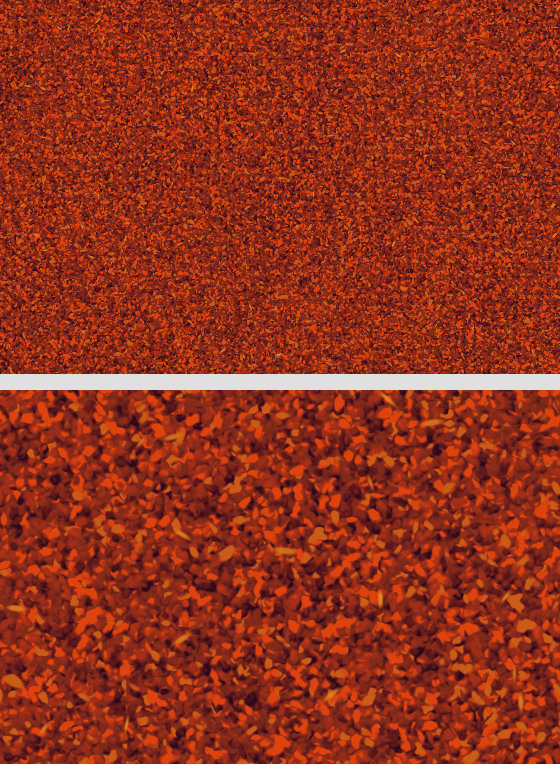
Top, the full canvas; bottom, a detail of the centre.
Reproduce this texture procedurally as a Shadertoy shader.

```glsl
#define FINE_CELLS 158.0
#define MEDIUM_CELLS 108.0
#define COARSE_CELLS 60.0
#define FLAKE_CELLS 25.0
#define SPECK_CELLS 13.0
#define EDGE_SOFTNESS 0.0013
#define ROUGHNESS 0.0034
#define PATCH_STRENGTH 0.09
#define CONTRAST 1.02
#define BRIGHTNESS 0.115
#define OCHRE_SHARE 0.2

const vec3 SHADOW = vec3(0.17, 0.04, 0.11);
const vec3 MAROON = vec3(0.36, 0.09, 0.10);
const vec3 BROWN = vec3(0.50, 0.16, 0.10);
const vec3 RUST = vec3(0.64, 0.18, 0.09);
const vec3 ORANGE = vec3(0.87, 0.26, 0.05);
const vec3 OCHRE = vec3(0.79, 0.36, 0.09);
const vec3 YELLOW = vec3(0.93, 0.54, 0.13);
const vec3 PALE = vec3(0.80, 0.52, 0.46);

float hash(vec2 p) {
    return fract(sin(dot(p, vec2(127.1, 311.7))) * 43758.55);
}

float noise(vec2 p) {
    vec2 i = floor(p), f = fract(p);
    f = f * f * (3.0 - 2.0 * f);
    return mix(mix(hash(i), hash(i + vec2(1, 0)), f.x),
               mix(hash(i + vec2(0, 1)), hash(i + vec2(1, 1)), f.x), f.y);
}

vec3 toneRamp(float t) {
    vec3 c = mix(SHADOW, MAROON, smoothstep(0.02, 0.19, t));
    c = mix(c, BROWN, smoothstep(0.17, 0.38, t));
    c = mix(c, RUST, smoothstep(0.38, 0.65, t));
    return mix(c, ORANGE, smoothstep(0.67, 0.90, t));
}

// Paints scattered oval grains over a (tone, ochre, coverage) material.
// Sizes are half-axes as fractions of one cell.
void scatter(inout vec3 material, vec2 p, float cells, float density,
             vec2 size, vec2 toneRange, float seed) {
    vec2 g = p * cells, home = floor(g);
    for (int y = -1; y <= 1; y++)
    for (int x = -1; x <= 1; x++) {
        vec2 cell = home + vec2(x, y);
        vec2 key = cell + seed;
        if (hash(key + 3.7) > density) continue;

        vec2 center = cell + vec2(hash(key), hash(key + 17.3));
        float angle = 6.2832 * hash(key + 29.1);
        vec2 halfSize = size * mix(0.6, 1.35, hash(key + 41.9));
        halfSize.y *= mix(0.7, 1.25, hash(key + 53.3));

        vec2 d = g - center;
        float c = cos(angle), s = sin(angle);
        vec2 q = vec2(c * d.x + s * d.y, c * d.y - s * d.x) / halfSize;
        float r = length(q);
        float soft = EDGE_SOFTNESS * cells / halfSize.y;
        float mask = 1.0 - smoothstep(1.0 - min(soft, 0.9), 1.0 + soft, r);

        // Light from the upper left, darker towards the rim
        float light = 0.13 * dot(d, vec2(-0.6, 0.8)) / halfSize.x - 0.16 * r * r;
        float tone = mix(toneRange.x, toneRange.y, hash(key + 67.7)) + light;
        float ochre = step(1.0 - OCHRE_SHARE, hash(key + 79.1));
        material = mix(material, vec3(tone, ochre, 1.0), mask);
    }
}

void mainImage(out vec4 fragColor, in vec2 fragCoord) {
    vec2 p = fragCoord / iResolution.y;

    // Ragged outlines
    vec2 rough = vec2(noise(p * 230.0), noise(p * 230.0 + 57.0)) - 0.5;
    vec2 w = p + ROUGHNESS * rough;

    // Dark gaps, then powder from fine to coarse
    vec3 material = vec3(0.55 * noise(p * 180.0) - 0.06, 0.0, 0.0);
    scatter(material, w, FINE_CELLS, 0.85, vec2(0.62, 0.42), vec2(0.02, 1.0), 11.0);
    scatter(material, w, MEDIUM_CELLS, 0.60, vec2(0.56, 0.30), vec2(0.06, 1.18), 137.0);
    scatter(material, w, COARSE_CELLS, 0.10, vec2(0.40, 0.22), vec2(0.55, 1.1), 251.0);

    // Broad uneven patches and fine grit
    float patches = 0.6 * noise(p * vec2(5.0, 9.0)) + 0.4 * noise(p * vec2(17.0, 25.0));
    float tone = (material.x - 0.5) * CONTRAST + 0.5 + BRIGHTNESS;
    tone += PATCH_STRENGTH * (patches - 0.5) + 0.20 * (noise(p * 290.0) - 0.5);
    float ochre = material.y * smoothstep(0.42, 0.70, tone);
    vec3 color = mix(toneRamp(tone), OCHRE, ochre);

    // Sparse yellow slivers and pale specks
    vec3 flake = vec3(0.0);
    scatter(flake, p, FLAKE_CELLS, 0.20, vec2(0.18, 0.050), vec2(0.5, 1.1), 389.0);
    color = mix(color, mix(OCHRE, YELLOW, clamp(flake.x, 0.0, 1.0)), 0.9 * flake.z);
    vec3 speck = vec3(0.0);
    scatter(speck, w, SPECK_CELLS, 0.05, vec2(0.045, 0.033), vec2(0.6, 1.0), 467.0);
    color = mix(color, PALE, 0.85 * speck.z);

    fragColor = vec4(color, 1.0);
}
```
